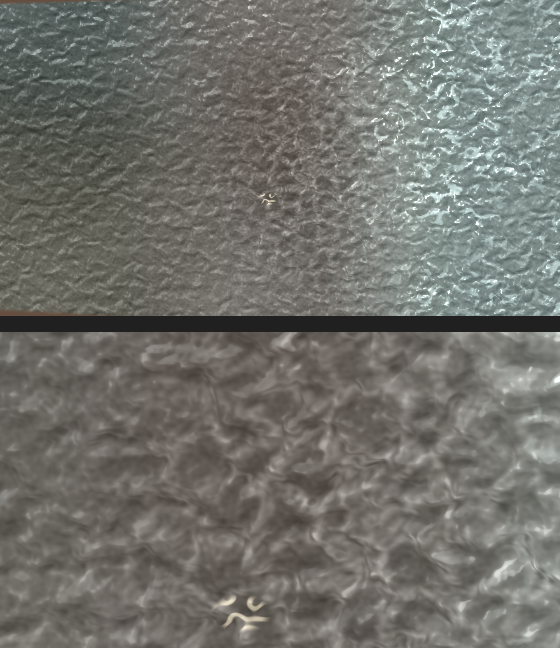
Top: the whole. Bottom: its middle third, enlarged.
This texture is drawn by a Shadertoy shader. Its source:

```glsl
// Pebbled glass under uneven light: a warped noise relief, with dark pits in
// the middle, is lit from above over broad cool and warm gradients. Short
// curled glints and fine grain crowd together on the brighter right side.

vec2 hash2(vec2 p) {
    vec3 q = fract(vec3(p.xyx) * vec3(0.1031, 0.1030, 0.0973));
    q += dot(q, q.yzx + 33.33);
    return fract((q.xx + q.yz) * q.zy);
}

float cornerSlope(vec2 cell, vec2 offset) {
    float angle = 6.2832 * hash2(cell).x;
    return dot(vec2(cos(angle), sin(angle)), offset);
}

// Gradient noise, roughly -0.7 to 0.7
float noise(vec2 p) {
    vec2 i = floor(p), f = fract(p);
    vec2 u = f * f * f * (f * (f * 6.0 - 15.0) + 10.0);
    vec2 e = vec2(1.0, 0.0);
    float low = mix(cornerSlope(i, f), cornerSlope(i + e, f - e), u.x);
    float high = mix(cornerSlope(i + e.yx, f - e.yx), cornerSlope(i + 1.0, f - 1.0), u.x);
    return mix(low, high, u.y);
}

// Soft raised seams between rounded cells
float seams(vec2 p) {
    vec2 cell = floor(p);
    float nearest = 9.0, second = 9.0;
    for (int y = -1; y <= 1; y++)
    for (int x = -1; x <= 1; x++) {
        vec2 c = cell + vec2(x, y);
        float d = length(c + 0.1 + 0.8 * hash2(c) - p);
        second = min(second, max(nearest, d));
        nearest = min(nearest, d);
    }
    return 1.0 - smoothstep(0.05, 0.5, second - nearest);
}

vec2 warp(vec2 p) {
    return p + 0.5 * vec2(noise(p * 0.9 + 7.0), noise(p * 0.9 + 31.0));
}

float relief(vec2 p) {
    p = warp(p);
    return noise(p * 1.15) + 0.45 * noise(p * 2.3 + 13.0) + 0.14 * noise(p * 4.6 + 5.0);
}

float blob(vec2 p, vec2 center, vec2 size) {
    vec2 d = (p - center) / size;
    return exp(-dot(d, d));
}

void mainImage(out vec4 fragColor, in vec2 fragCoord) {
    vec2 uv = fragCoord / iResolution.xy;
    vec2 p = fragCoord / iResolution.y;

    // Broad tint: dark green left, warm middle, cool bright right
    vec3 color = mix(vec3(0.395, 0.395, 0.355), vec3(0.35, 0.39, 0.38), smoothstep(0.3, 1.0, uv.y));
    color = mix(color, vec3(0.46, 0.445, 0.425), smoothstep(0.14, 0.44, uv.x));
    color = mix(color, vec3(0.49, 0.55, 0.535), smoothstep(0.54, 0.84, uv.x));
    color -= 0.065 * blob(uv, vec2(0.12, 0.56), vec2(0.24, 0.24));
    color -= vec3(0.03, 0.045, 0.045) * blob(uv, vec2(0.48, 0.58), vec2(0.11, 0.28));
    color += vec3(0.065, 0.065, 0.06) * blob(uv, vec2(0.70, 0.45), vec2(0.1, 0.4));
    color += 0.04 * noise(p * 3.5);

    // Pebbles lit from above, finer and flatter toward the left
    float side = smoothstep(0.45, 0.72, uv.x);
    float pits = blob(uv, vec2(0.54, 0.42), vec2(0.15, 0.36));
    vec2 q = p * vec2(22.0, 28.0);
    float height = relief(q);
    float slope = height - relief(q + vec2(-0.06, 0.25));
    float fine = noise(p * vec2(80.0, 100.0) + 2.0 * height);
    float grain = noise(p * vec2(135.0, 150.0) + 50.0);
    color += 0.15 * slope * (1.0 - 0.45 * pits);
    color += 0.045 * fine + 0.04 * grain;
    float net = seams(warp(p * vec2(16.0, 20.0)));
    color += pits * (0.17 * net * (0.8 + fine) - 0.085 + 0.04 * height);

    // Light that the relief can catch, gathered in loose patches
    float light = 0.13 + 0.48 * smoothstep(0.56, 0.8, uv.x);
    light += 0.5 * blob(uv, vec2(0.78, 0.68), vec2(0.14, 0.33));
    light += 0.28 * smoothstep(0.55, 1.0, uv.y) * (1.0 - side);
    light *= max(0.0, 0.9 + 1.3 * noise(p * 7.0 + 19.0));

    // Glints on lit slopes at left, thick broken curls at right
    float lit = smoothstep(0.12, 0.42, slope + 0.25 * fine + 0.15 * grain);
    vec2 c = warp(p * vec2(20.0, 22.0) + 60.0);
    float curl = 1.0 - smoothstep(0.05, 0.2, abs(noise(c) + 0.12 * fine));
    float broken = smoothstep(-0.08, 0.22, noise(c * 1.1 + 40.0) + 0.4 * slope + 0.2 * fine);
    float glint = mix(lit, max(0.55 * lit, curl * broken), side);
    color += vec3(0.27, 0.30, 0.305) * glint * light;
    color -= 0.035 * side * (1.0 - curl) * smoothstep(0.0, 0.3, -slope);

    // Small sparkles
    float sparkle = smoothstep(0.18, 0.45, fine + 0.4 * grain);
    color += 0.32 * sparkle * light * smoothstep(-0.05, 0.3, slope + 0.2 * glint);

    // One ragged warm flake below the middle
    float flake = blob(p, vec2(0.845, 0.37), vec2(0.032, 0.02));
    float squiggle = 1.0 - smoothstep(0.06, 0.2, abs(noise(p * vec2(48.0, 55.0) + 3.0)));
    color += vec3(0.40, 0.38, 0.31) * squiggle * smoothstep(0.3, 0.6, flake);

    // Brown frame showing at the left corners
    float top = smoothstep(-0.006, 0.006, uv.y - 0.988 - 0.055 * uv.x);
    float bottom = smoothstep(-0.008, 0.008, 0.02 - 0.1 * uv.x - uv.y);
    color = mix(color, vec3(0.40, 0.31, 0.25), max(top, bottom));

    fragColor = vec4(clamp(color, 0.0, 1.0), 1.0);
}
```
